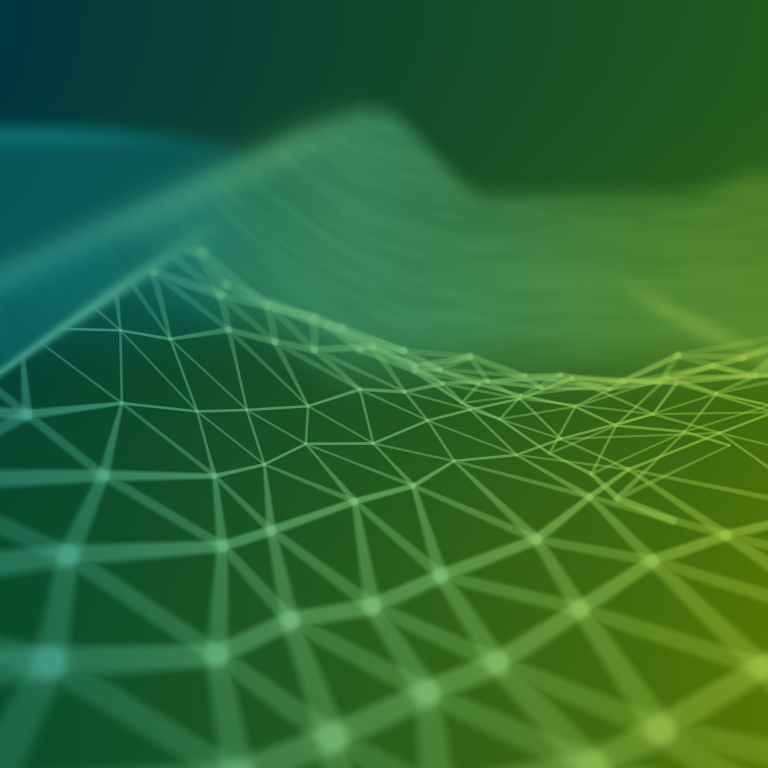
Reproduce this background procedurally as a three.js fragment shader.

```glsl
varying vec2 vUv;

const vec3 SKY_LEFT = vec3(0.00, 0.21, 0.24);
const vec3 SKY_RIGHT = vec3(0.13, 0.35, 0.12);
const vec3 GROUND_LEFT = vec3(0.04, 0.30, 0.17);
const vec3 GROUND_RIGHT = vec3(0.33, 0.46, 0.02);
const vec3 MIST_LEFT = vec3(0.05, 0.44, 0.45);
const vec3 MIST_MID = vec3(0.25, 0.56, 0.39);
const vec3 MIST_RIGHT = vec3(0.36, 0.56, 0.20);
const vec3 LINE_LEFT = vec3(0.32, 0.70, 0.62);
const vec3 LINE_MID = vec3(0.53, 0.80, 0.52);
const vec3 LINE_RIGHT = vec3(0.66, 0.80, 0.30);
const float LINE_WIDTH = 0.0022;
const float NEAR_BLUR = 0.062;
const float FAR_BLUR = 0.055;
const float LINE_STRENGTH = 0.64;
const float STREAK_STRENGTH = 0.30;
const vec2 JITTER = vec2(0.036, 0.026);
const int FIRST_ROW = -3;
const int LAST_ROW = 5;
const int FIRST_COL = -4;
const int LAST_COL = 11;

float hash(vec2 p) {
  return fract(sin(dot(p, vec2(127.1, 311.7))) * 43758.5453);
}

float noise(vec2 p) {
  vec2 i = floor(p);
  vec2 f = fract(p);
  f = f * f * (3.0 - 2.0 * f);
  return mix(mix(hash(i), hash(i + vec2(1.0, 0.0)), f.x),
             mix(hash(i + vec2(0.0, 1.0)), hash(i + 1.0), f.x), f.y);
}

vec3 blend3(vec3 a, vec3 b, vec3 c, float x) {
  return mix(mix(a, b, smoothstep(0.0, 0.5, x)), c, smoothstep(0.45, 1.0, x));
}

float band(float d, float width) {
  return exp(-d * d / (width * width));
}

float segmentDistance(vec2 p, vec2 a, vec2 b) {
  vec2 ab = b - a;
  vec2 ap = p - a;
  return length(ap - ab * clamp(dot(ap, ab) / dot(ab, ab), 0.0, 1.0));
}

// Mesh node: columns run right, rows come toward the viewer
vec2 node(float col, float row) {
  float nearRow = max(row, 0.0);
  float farRow = min(row, 0.0);
  float left = min(col, 0.0);
  float step = 0.066 + 0.0025 * nearRow * nearRow + 0.003 * farRow;
  float x = 0.254 + 0.02 * row + col * step - left * left * (0.02 + 0.05 * nearRow);
  float y = 0.473 - 0.07 * row - 0.012 * row * row - 0.04 * farRow
          + col * (0.004 + 0.0115 * row);
  vec2 id = vec2(col, row);
  vec2 offset = vec2(hash(id + 3.7), hash(id + 19.3)) - 0.5;
  return vec2(x, y) + offset * JITTER * (1.0 + 0.25 * nearRow);
}

float stroke(float d, float width) {
  return 1.0 - smoothstep(width * 0.35, width * 1.2, d);
}

void main() {
  vec2 p = vUv;
  vec3 color = mix(mix(GROUND_LEFT, GROUND_RIGHT, pow(p.x, 1.25)),
                   mix(SKY_LEFT, SKY_RIGHT, p.x), smoothstep(0.1, 1.0, p.y));
  vec3 mistColor = blend3(MIST_LEFT, MIST_MID, MIST_RIGHT, p.x);
  vec3 lineColor = blend3(LINE_LEFT, LINE_MID, LINE_RIGHT, p.x);

  // Hill outline and the two ridges on the left
  float backRidge = 0.65 + 0.46 * p.x;
  float frontRidge = 0.515 + 0.72 * p.x - 0.15 * p.x * p.x;
  float hillTop = mix(min(backRidge, 0.865), 0.755, smoothstep(0.49, 0.64, p.x));
  hillTop += 0.03 * smoothstep(0.88, 1.0, p.x);
  float hill = 1.0 - smoothstep(hillTop - 0.035, hillTop + 0.015, p.y);
  float leftSide = 1.0 - smoothstep(0.26, 0.36, p.x);

  // Far plain
  float plainTop = 0.84 - 0.3 * p.x * p.x;
  float plain = (1.0 - smoothstep(plainTop - 0.02, plainTop + 0.015, p.y)) * leftSide;
  color = mix(color, MIST_LEFT, 0.5 * plain * smoothstep(0.5, 0.65, p.y));
  color += MIST_LEFT * 0.18 * band(p.y - 0.822, 0.016) * (1.0 - smoothstep(0.05, 0.3, p.x));

  // Misty slope with streaks that bend into the valley
  float valley = max(0.62 - p.x, 0.0);
  float level = p.y - 1.6 * valley * valley;
  float streak = noise(vec2(p.x * 13.0, level * 65.0)) * 0.6
               + noise(vec2(p.x * 24.0 + 7.0, level * 120.0)) * 0.4;
  float mistBase = 0.46 + 0.5 * max(0.45 - p.x, 0.0);
  float slope = smoothstep(mistBase, mistBase + 0.13, p.y);
  float behind = smoothstep(frontRidge - 0.008, frontRidge + 0.012, p.y) * leftSide;
  float mist = hill * max(slope, behind * 0.65);
  mist *= mix(0.82, 0.62, smoothstep(0.62, 0.78, p.y) * smoothstep(0.45, 0.7, p.x));
  color = mix(color, mistColor, clamp(mist * (1.0 + (streak - 0.5) * STREAK_STRENGTH), 0.0, 1.0));

  // Ridge highlights
  float backFade = 1.0 - smoothstep(0.36, 0.5, p.x);
  color = mix(color, lineColor, 0.32 * backFade * band(p.y - backRidge + 0.012, 0.026));
  float frontFade = 1.0 - smoothstep(0.12, 0.32, p.x);
  float frontWidth = 0.007 + 0.03 * p.x;
  color = mix(color, lineColor, 0.65 * frontFade * band(p.y - frontRidge, frontWidth));
  float spur = band(p.y - 0.62 + 0.5 * (p.x - 0.82), 0.016) * smoothstep(0.79, 0.87, p.x);
  color = mix(color, lineColor, 0.28 * spur);

  // Depth of field sets line width and strength
  float nearBlur = NEAR_BLUR * max(0.40 + 0.6 * max(0.3 - p.x, 0.0) - p.y, 0.0);
  float farBlur = FAR_BLUR * max(p.y - 0.48 - 0.4 * max(0.4 - p.x, 0.0), 0.0);
  float width = LINE_WIDTH + nearBlur + farBlur;
  float strength = LINE_STRENGTH / (1.0 + 28.0 * nearBlur + 190.0 * farBlur);

  // Triangulated mesh
  float clear = 1.0;
  for (int j = FIRST_ROW; j <= LAST_ROW; j++) {
    float row = float(j);
    vec2 a = node(float(FIRST_COL), row);
    vec2 c = node(float(FIRST_COL), row + 1.0);
    for (int i = FIRST_COL; i <= LAST_COL; i++) {
      vec2 b = node(float(i) + 1.0, row);
      vec2 d = node(float(i) + 1.0, row + 1.0);
      float along = stroke(segmentDistance(p, a, b), width);
      float down = stroke(segmentDistance(p, a, c), width);
      float across = stroke(segmentDistance(p, a, d), width * 0.85);
      float edge = max(along, max(down * 0.8, across * 0.7));
      float knot = 0.3 * stroke(length(p - a), width * 1.7);
      clear *= (1.0 - strength * edge) * (1.0 - strength * knot);
      a = b;
      c = d;
    }
  }
  float meshMask = hill * (1.0 - smoothstep(frontRidge - 0.015, frontRidge + 0.005, p.y));
  color = mix(color, lineColor, (1.0 - clear) * meshMask * 0.9);

  gl_FragColor = vec4(color, 1.0);
}
```
